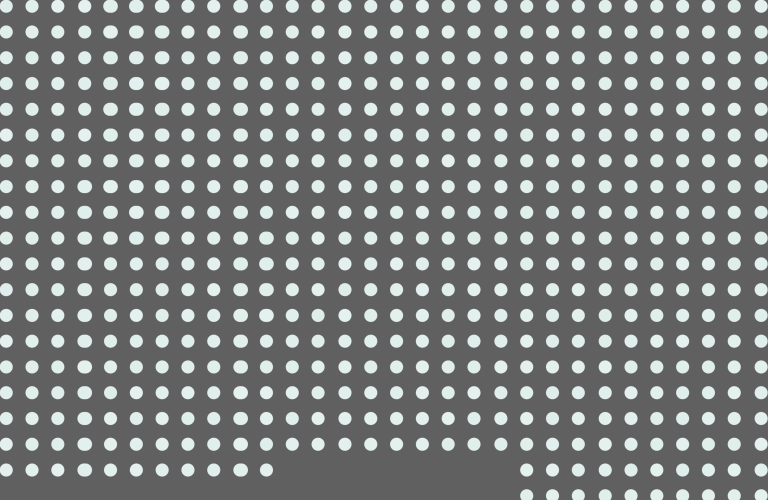
Write a Shadertoy shader that draws this pattern.

```glsl
// Pale round dots on a flat grey ground, 30 columns by 20 rows, with a gap at
// the foot. Each pixel finds its nearest dot, whose column spacing is slightly
// uneven, and measures a capsule distance so some dots can be a little wide.

#define GROUND     vec3(0.376, 0.376, 0.376)
#define DOT_COLOR  vec3(0.885, 0.940, 0.928)
#define MARGIN     0.0081    // first dot centre from left and top
#define COL_PITCH  0.0336    // all lengths are shares of the canvas width
#define ROW_PITCH  0.03355
#define COL_SLIP   0.00143   // extra gap before certain columns
#define RADIUS     0.0085
#define STRETCH    0.0010    // half-length added to wide dots
#define TINT       0.022     // colour variation between dots

float hash(vec2 p) {
    return fract(sin(dot(p, vec2(127.1, 311.7))) * 4375.85);
}

// Column centre: even steps plus a slip twice in every ten columns.
float columnCentre(float col) {
    float slips = floor((col + 7.0) / 10.0) + floor((col + 1.0) / 10.0);
    return MARGIN + col * COL_PITCH + slips * COL_SLIP;
}

// Wide dots gather in a few runs on the left.
bool isWide(vec2 cell) {
    return cell.x == 9.0
        || (abs(cell.x - 5.0) < 1.5 && cell.y < 9.5)
        || (cell.x == 3.0 && cell.y > 6.5)
        || (cell.x == 10.0 && abs(cell.y - 10.5) < 2.0);
}

// The last two rows are only partly filled.
bool isFilled(vec2 cell) {
    return cell.y < 17.5 || cell.x > 19.5
        || (cell.y < 18.5 && cell.x < 10.5);
}

float capsuleDistance(vec2 p, float halfLength, float radius) {
    p.x = max(abs(p.x) - halfLength, 0.0);
    return length(p) - radius;
}

void mainImage(out vec4 fragColor, in vec2 fragCoord) {
    // Width units, measured from the top left
    vec2 p = vec2(fragCoord.x, iResolution.y - fragCoord.y) / iResolution.x;
    float pixel = 1.0 / iResolution.x;

    // Nearest dot, using the mean column pitch
    float meanPitch = COL_PITCH + 0.2 * COL_SLIP;
    vec2 cell = floor((p - MARGIN) / vec2(meanPitch, ROW_PITCH) + 0.5);
    vec2 centre = vec2(columnCentre(cell.x), MARGIN + cell.y * ROW_PITCH);

    // Coverage with a smoothed edge
    float halfLength = isWide(cell) ? STRETCH : 0.0;
    float d = capsuleDistance(p - centre, halfLength, RADIUS);
    float coverage = 1.0 - smoothstep(-0.7 * pixel, 0.7 * pixel, d);
    if (!isFilled(cell)) coverage = 0.0;

    // Faint tint per dot
    vec3 dotColor = DOT_COLOR + (hash(cell) - 0.5) * TINT * vec3(1.0, 0.5, 0.8);
    fragColor = vec4(mix(GROUND, dotColor, coverage), 1.0);
}
```
